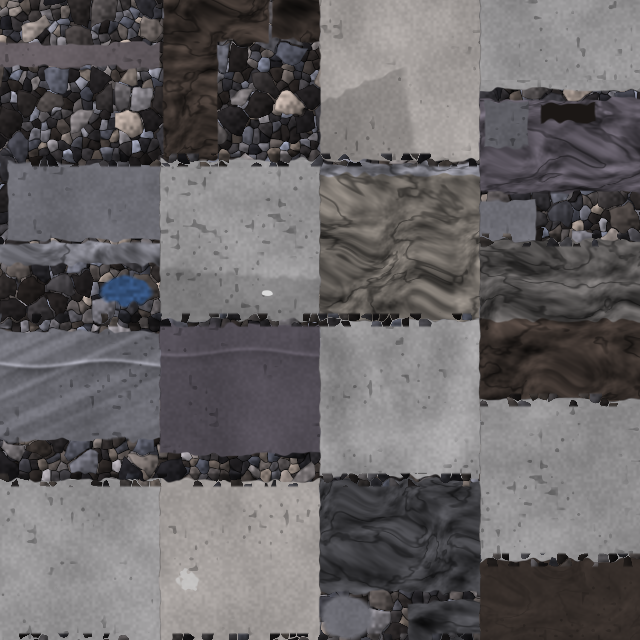
Write a WebGL 1 fragment shader that draws this texture.

```glsl
precision highp float;
// Four-by-four patchwork of worn concrete slabs, rough rock, dark earth and gravel seams.
uniform vec2 u_resolution;

const vec3 PALE = vec3(0.59, 0.585, 0.59);
const vec3 WARM = vec3(0.63, 0.61, 0.60);
const vec3 SLATE = vec3(0.42, 0.42, 0.45);
const vec3 PURPLE = vec3(0.32, 0.30, 0.335);
const vec3 ROCK = vec3(0.40, 0.38, 0.36);
const vec3 BASALT = vec3(0.24, 0.24, 0.255);
const vec3 EARTH = vec3(0.21, 0.18, 0.165);
const vec3 BLUE = vec3(0.20, 0.31, 0.47);

float hash(vec2 p) { return fract(sin(dot(p, vec2(41.3, 289.1))) * 4375.5); }

float noise(vec2 p) {
  vec2 i = floor(p), f = fract(p);
  f = f * f * (3.0 - 2.0 * f);
  return mix(mix(hash(i), hash(i + vec2(1, 0)), f.x),
             mix(hash(i + vec2(0, 1)), hash(i + 1.0), f.x), f.y);
}

float fbm(vec2 p) {
  float sum = 0.0, amp = 0.53;
  for (int i = 0; i < 4; i++) {
    sum += amp * noise(p);
    p = p * 2.03 + 17.1;
    amp *= 0.5;
  }
  return sum;
}

// Cellular noise: x = gap to the next stone, y = stone id, zw = offset from its centre.
vec4 stones(vec2 p) {
  float near = 9.0, next = 9.0, id = 0.0;
  vec2 offset = vec2(0.0);
  for (int j = -1; j <= 1; j++) for (int i = -1; i <= 1; i++) {
    vec2 cell = floor(p) + vec2(i, j);
    vec2 d = p - cell - 0.1 - 0.8 * vec2(hash(cell), hash(cell + 37.7));
    float dist = length(d);
    if (dist < near) { next = near; near = dist; id = hash(cell + 11.3); offset = d; }
    else next = min(next, dist);
  }
  return vec4(next - near, id, offset);
}

vec3 stoneColor(vec4 s, float grit) {
  float tone = fract(s.y * 7.31);
  vec3 c = mix(vec3(0.13, 0.12, 0.125), vec3(0.60, 0.59, 0.61), pow(tone, 1.7));
  c *= mix(vec3(1.08, 1.0, 0.9), vec3(0.92, 0.98, 1.1), fract(s.y * 23.7));
  float light = 0.9 - 0.35 * (s.z + s.w) + 0.4 * (grit - 0.5);
  return c * light * mix(0.4, 1.0, smoothstep(0.0, 0.18, s.x));
}

// Brightness of weathered concrete: clouds, grain and small pits.
float concreteWear(vec2 p) {
  float pits = smoothstep(0.76, 0.9, noise(p * 30.0)) * smoothstep(0.45, 0.7, noise(p * 5.0));
  return 1.0 + 0.32 * (fbm(p * 3.5) - 0.5) + 0.1 * (noise(p * 55.0) - 0.5) - 0.25 * pits;
}

// Brightness of layered rock: side-lit relief with dark cracks.
float rockRelief(vec2 p) {
  vec2 q = p * vec2(5.0, 9.0) + 1.5 * noise(p * 4.0);
  float h = fbm(q);
  float crack = 1.0 - smoothstep(0.0, 0.05, abs(fbm(q * 0.7 + 9.0) - 0.5));
  return (0.65 + 0.7 * h + 1.3 * (h - fbm(q + vec2(0.15, 0.35)))) * (1.0 - 0.35 * crack);
}

// Lays one slab over what is below; box holds left, top, right and bottom.
vec3 lay(vec3 under, vec3 slab, vec2 p, vec4 box) {
  vec2 d = max(box.xy - p, p - box.zw);
  float mask = 1.0 - smoothstep(-0.007, 0.007, max(d.x, d.y));
  return mix(under, slab, mask);
}

float spot(vec2 p, vec2 center, vec2 radius) {
  return 1.0 - smoothstep(0.8, 1.1, length((p - center) / radius));
}

// Bright lip with a shadow beneath it.
float fold(vec2 p, float y) {
  float d = p.y - y - 0.02 * sin(p.x * 7.0);
  return 0.4 * exp(-d * d * 6000.0) - 0.4 * smoothstep(0.0, 0.02, d) * exp(-max(d, 0.0) * 22.0);
}

void main() {
  // Tile units with rows counted downward; the last column is shifted by half a tile.
  vec2 g = gl_FragCoord.xy / u_resolution * 4.0;
  g.y = 4.0 - g.y;
  float row = g.y - 0.5 * step(3.0, g.x);
  vec2 q = g + 7.0 * hash(floor(vec2(g.x, row)) + 2.0);
  float grit = noise(g * 45.0);
  vec2 w = g + vec2(0.012, 0.04) * (vec2(noise(g * 20.0), noise(g * 18.0 + 50.0)) - 0.5);
  float wear = concreteWear(q), relief = rockRelief(q);

  // Gravel bed of two stone sizes
  vec4 big = stones(w * 7.0), small = stones(w * 16.0);
  vec3 pebbles = stoneColor(small, grit);
  vec3 c = mix(pebbles, stoneColor(big, grit), step(0.5, big.y) * smoothstep(0.04, 0.08, big.x));

  // First column
  c = lay(c, vec3(0.38, 0.35, 0.37) * wear, w, vec4(-1.0, 0.27, 1.0, 0.42));
  c = lay(c, SLATE * wear, w, vec4(0.05, 1.02, 1.0, 1.5));
  c = lay(c, SLATE * relief, w, vec4(-1.0, 1.52, 1.0, 1.65));
  float streak = 0.3 * (noise(vec2(g.x + g.y * 2.0, g.y * 9.0 + g.x * 4.0) * 3.0) - 0.5);
  c = lay(c, SLATE * (wear + streak + fold(g, 2.27)), w, vec4(-1.0, 2.07, 1.0, 2.75));
  c = lay(c, PALE * wear, w, vec4(-1.0, 3.0, 1.0, 5.0));
  // Second column
  c = lay(c, EARTH * relief, w, vec4(1.02, -1.0, 1.68, 0.26));
  c = lay(c, EARTH * relief, w, vec4(1.02, 0.2, 1.36, 0.99));
  c = lay(c, EARTH * 0.8 * relief, w, vec4(1.7, -1.0, 2.0, 0.25));
  float damp = 1.0 - 0.16 * smoothstep(1.69, 1.73, w.y - 0.08 * (g.x - 1.5));
  c = lay(c, PALE * wear * damp, w, vec4(1.0, 1.0, 2.0, 2.0));
  c = lay(c, PURPLE * (wear + 0.5 * fold(g, 2.2)), w, vec4(1.0, 2.03, 2.0, 2.84));
  c = lay(c, WARM * wear, w, vec4(1.0, 3.0, 2.0, 5.0));
  // Third column
  float wedge = smoothstep(-0.01, 0.01, w.y - 0.65 + 0.46 * (g.x - 2.0))
              * smoothstep(0.03, -0.03, g.x - 2.53 - 0.15 * (g.y - 0.5));
  c = lay(c, WARM * wear * (1.0 - 0.17 * wedge), w, vec4(2.0, -1.0, 3.0, 1.0));
  c = lay(c, SLATE * 1.15 * relief, w, vec4(2.0, 1.02, 3.0, 1.12));
  c = lay(c, ROCK * relief, w, vec4(2.0, 1.09, 3.0, 2.0));
  float swirl = sin(12.0 * length((g - vec2(2.6, 2.2)) * vec2(1.3, 0.7)) + 5.0 * fbm(g * 4.0));
  c = lay(c, PALE * (wear + 0.07 * swirl), w, vec4(2.0, 2.0, 3.0, 2.98));
  c = lay(c, BASALT * relief, w, vec4(2.0, 3.0, 3.0, 3.7));
  c = lay(c, BASALT * relief, w, vec4(2.55, 3.76, 3.0, 5.0));
  // Fourth column
  c = lay(c, PALE * wear, w, vec4(3.0, -1.0, 5.0, 0.56));
  c = lay(c, PURPLE * relief, w, vec4(3.0, 0.62, 5.0, 1.2));
  c = lay(c, SLATE * 0.9 * wear, w, vec4(3.03, 0.63, 3.3, 0.92));
  c = lay(c, EARTH * 0.5, w, vec4(3.38, 0.64, 3.72, 0.76));
  c = lay(c, SLATE * wear, w, vec4(3.0, 1.25, 3.35, 1.5));
  c = lay(c, mix(BASALT, ROCK, 0.5) * relief, w, vec4(3.0, 1.5, 5.0, 2.02));
  c = lay(c, EARTH * relief, w, vec4(3.0, 2.0, 5.0, 2.5));
  c = lay(c, PALE * 0.97 * wear, w, vec4(3.0, 2.5, 5.0, 3.5));
  c = lay(c, EARTH * mix(wear, relief, 0.3), w, vec4(3.0, 3.5, 5.0, 5.0));

  // Loose dark pebbles along the tile seams, then blue stones and pale chips
  float seam = abs(fract(row + 0.5) - 0.5);
  float loose = step(0.5, small.y) * smoothstep(0.05, 0.12, small.x) * smoothstep(0.05, 0.03, seam);
  c = mix(c, pebbles * 0.6, loose * step(0.5, row));
  c = mix(c, BLUE * (0.8 + 0.4 * grit), spot(w, vec2(0.79, 1.82), vec2(0.17, 0.09)));
  c = mix(c, SLATE * wear, spot(w, vec2(2.17, 3.86), vec2(0.17, 0.15)));
  c = mix(c, vec3(0.85), spot(w, vec2(1.67, 1.82), vec2(0.035, 0.02)));
  c = mix(c, vec3(0.8), 0.7 * spot(w + 0.04 * grit, vec2(1.2, 3.65), vec2(0.07, 0.05)));
  gl_FragColor = vec4(c, 1.0);
}
```
